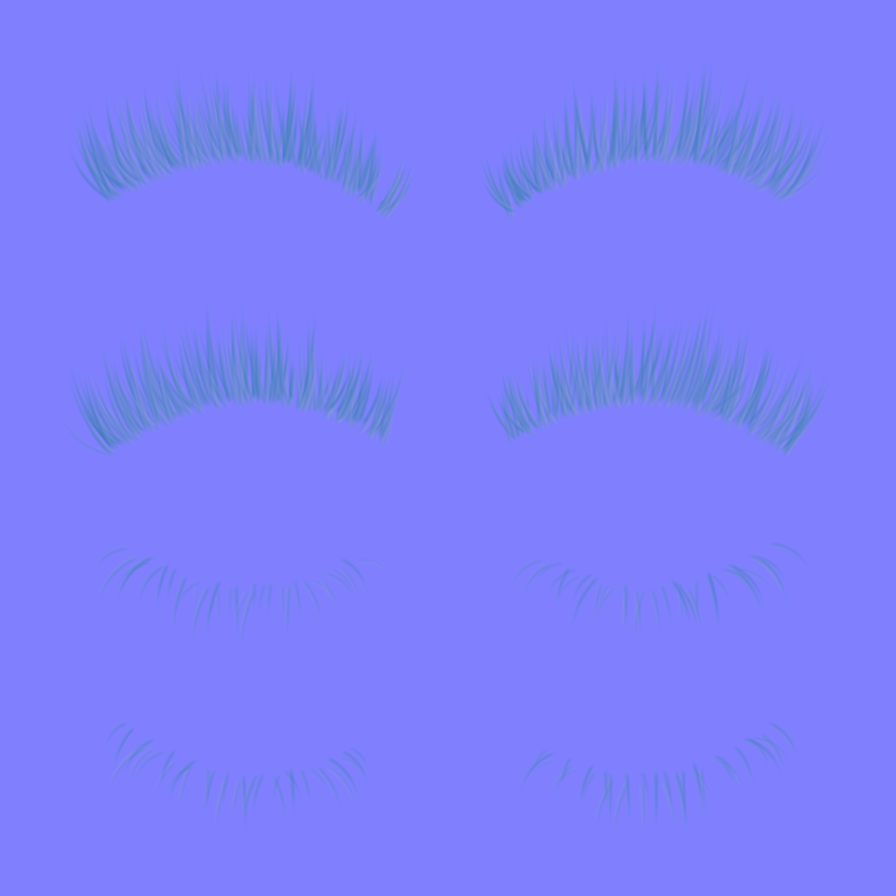
This texture map is drawn by a WebGL 1 fragment shader. Its source:

```glsl
precision highp float;
// Tangent-space normal map of four mirrored rows of eyelash strips.

uniform vec2 u_resolution;

float hash(float n) {
  return fract(sin(n * 12.9898) * 43758.5453);
}

// Lays one tapered, bent hair over the colour below it.
vec3 layHair(vec3 below, vec2 p, vec2 axis, float bend, float strength, float tint, float flip) {
  float len = length(axis);
  vec2 across = vec2(-axis.y, axis.x) / len;
  float s = dot(p, axis) / (len * len);
  float side = dot(p, across) - bend * 4.0 * s * (1.0 - s);
  float width = max(mix(0.0044, 0.0030, clamp(s, 0.0, 1.0)), 1.0 / u_resolution.x);
  float cover = 1.0 - smoothstep(0.0, width, abs(side));
  cover *= smoothstep(-0.04, 0.12, s) * (1.0 - smoothstep(0.4, 1.08, s));

  // One flank tilts toward teal, the other toward pale lavender.
  float shade = clamp(1.3 * flip * side / width, -1.0, 1.0) + tint;
  vec3 hair = vec3(0.39, 0.535, 0.82) + shade * vec3(0.14, 0.05, 0.07);
  return mix(below, hair, cover * strength);
}

void main() {
  vec2 p = gl_FragCoord.xy / u_resolution;
  p.y = 1.0 - p.y;

  // Fold the right half onto the left; each half keeps its own seed.
  float flip = p.x > 0.5 ? -1.0 : 1.0;
  p.x = 0.5 - abs(p.x - 0.5);

  // Root arc of each row: apex x, apex y, slope, curvature.
  float row = step(0.30, p.y) + step(0.56, p.y) + step(0.755, p.y);
  vec4 arc = vec4(0.267, 0.178, 0.0, 2.35);
  if (row > 0.5) arc = vec4(0.277, 0.449, -0.042, 2.2);
  if (row > 1.5) arc = vec4(0.262, 0.655, 0.075, -2.4);
  if (row > 2.5) arc = vec4(0.266, 0.866, 0.118, -2.7);

  bool upper = row < 1.5;
  float count = upper ? 180.0 : 32.0;
  float seed = row * 211.0 + (flip < 0.0 ? 977.0 : 13.0);
  vec3 color = vec3(0.5, 0.5, 1.0);

  for (int i = 0; i < 180; i++) {
    float k = float(i);
    if (k >= count) break;
    float a = hash(k + seed);
    float b = hash(k * 1.7 + seed + 37.3);
    float c = hash(k * 2.3 + seed + 71.9);

    // Visit the strip in a scattered order so that hairs overlap freely.
    float t = upper ? fract(k * 0.618034 + 0.02 * a) : (k + 1.3 * a) / count;
    float belly = sin(3.14159 * t);
    vec2 root;
    root.x = upper ? mix(0.122, 0.430, t) : mix(0.138, 0.396, t);
    float d = root.x - arc.x;
    root.y = arc.y + arc.z * d + arc.w * d * d + (a - 0.5) * 0.013;

    // Hairs fan outward at both ends and stand straight in the middle.
    vec2 axis;
    float bend;
    if (upper) {
      axis.x = mix(-0.046, 0.020, t) + (c - 0.5) * 0.034;
      axis.y = -(0.094 + 0.022 * belly - 0.026 * t) * mix(0.45, 1.08, b);
      bend = 0.16 * axis.x;
    } else {
      axis.x = mix(-0.038, 0.030, t) + (c - 0.5) * 0.030;
      axis.y = (0.046 + 0.016 * belly - 0.008 * t) * mix(0.5, 1.12, b);
      bend = -0.20 * axis.x;
    }
    float strength = upper ? mix(0.4, 0.9, c) : mix(0.35, 0.7, b) * (1.0 - 0.25 * t);
    color = layHair(color, p - root, axis, bend, strength, (a - 0.5) * 1.1, flip);
  }

  gl_FragColor = vec4(color, 1.0);
}
```
